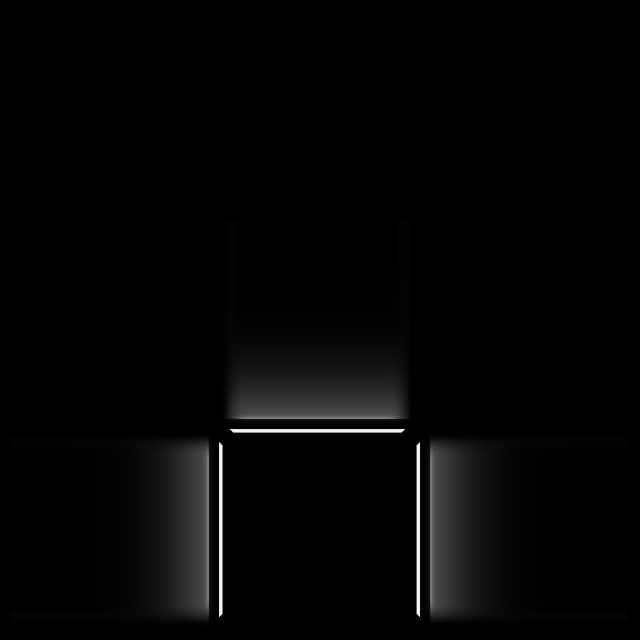
Reproduce this background procedurally as a three.js fragment shader.

```glsl
// Three white light bars around a dark square, each casting a soft grey glow outward.
varying vec2 vUv;

const vec2 SQUARE_CENTER = vec2(0.4993, 0.1725);
const float BAR_OFFSET = 0.1543;   // square center to bar center
const float GLOW_OFFSET = 0.1730;  // square center to glow edge
const float GLOW_LENGTH = 0.316;
const float QUARTER_TURN = 1.5707963;
const vec3 LIGHT_COLOR = vec3(1.0);

// Soft-edged mask, 1 where the signed distance is negative
float fillMask(float dist, float softness) {
  return 1.0 - smoothstep(-softness, softness, dist);
}

// Mitred bar: the outer side is longer than the inner one
float barLight(float along, float outward, float halfThick, float halfLength) {
  float depth = outward - BAR_OFFSET;
  float endDist = abs(along) - halfLength + (halfThick - depth);
  float dist = max(abs(depth) - halfThick, endDist * 0.7071);
  return 0.95 * fillMask(dist, 0.0009);
}

// Wide falloff with a bright rim at its base and a faint spill towards the bar
float glowLight(float along, float outward) {
  float reach = outward - GLOW_OFFSET;
  float above = max(reach, 0.0);
  float side = abs(along);
  float base = smoothstep(-0.0008, 0.0012, reach);

  float haze = 0.29 * exp(-pow(above / 0.065, 1.4));
  haze *= 1.0 - smoothstep(0.116, 0.150, side);

  float rim = 0.38 * exp(-above / 0.0028);
  rim *= 1.0 - smoothstep(0.105, 0.141, side);

  float spill = 0.09 * exp(-max(-reach, 0.0) / 0.005) * (1.0 - base);
  spill *= 1.0 - smoothstep(0.115, 0.150, side);

  // Dim streaks along both sides of the glow
  float streakShape = (side - 0.136) / 0.010;
  float streak = (0.016 + 0.025 * exp(-above / 0.04)) * exp(-streakShape * streakShape);
  streak *= 1.0 - smoothstep(GLOW_LENGTH - 0.012, GLOW_LENGTH, reach);

  // The clockwise side is cut off sharply
  float cut = mix(1.0, 0.3, smoothstep(0.1445, 0.1460, along));
  return ((haze + rim + streak) * base + spill) * cut;
}

void main() {
  vec2 p = vUv - SQUARE_CENTER;
  float light = 0.0;

  // Left, top and right arms share one shape, turned by quarters
  for (int i = -1; i <= 1; i++) {
    float angle = float(i) * QUARTER_TURN;
    vec2 outwardDir = vec2(sin(angle), cos(angle));
    vec2 alongDir = vec2(cos(angle), -sin(angle));
    float shift = i == 0 ? 0.0033 : 0.0;
    float along = dot(p, alongDir) + shift;
    float outward = dot(p, outwardDir);
    light += barLight(along, outward, 0.0027, 0.137);
    light += glowLight(along, outward);
  }

  gl_FragColor = vec4(LIGHT_COLOR * min(light, 1.0), 1.0);
}
```
